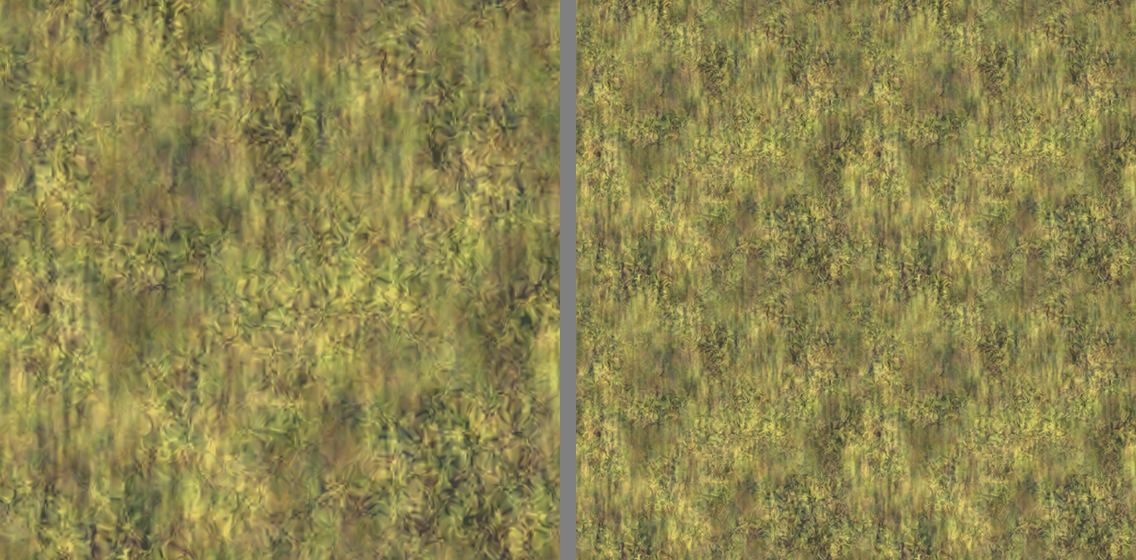
Left, the tile; right, the same tile 2 across and 2 down.
Give the GLSL for this texture, as a three.js fragment shader.

```glsl
// Weathered olive and yellow mottling with soft vertical streaks and patchy grain, tiling.
varying vec2 vUv;

// Colours along the tone axis, at tone 0 and tone 1
const vec3 SHADOW_OLIVE = vec3(0.405, 0.385, 0.260);
const vec3 LIGHT_YELLOW = vec3(0.715, 0.675, 0.365);
const vec3 RUST_SHIFT = vec3(0.060, -0.020, 0.015);
const vec3 BLUE_SHIFT = vec3(0.000, 0.005, 0.050);

// Whole numbers of noise cells across the tile
const vec2 CLOUD_CELLS = vec2(9.0, 8.0);
const vec2 BLOTCH_CELLS = vec2(24.0, 19.0);
const vec2 STREAK_CELLS = vec2(84.0, 15.0);
const vec2 FIBRE_CELLS = vec2(142.0, 38.0);
const vec2 CLUMP_CELLS = vec2(76.0, 64.0);
const vec2 GRAIN_CELLS = vec2(176.0, 148.0);
const vec2 WARP_CELLS = vec2(46.0, 42.0);

// Strength of each layer in tone
const float CLOUD = 0.30;
const float BLOTCH = 0.30;
const float STREAK = 0.27;
const float FIBRE = 0.23;
const float CLUMP = 0.25;
const float GRAIN = 0.36;
const float WARP = 0.009;
const float MEAN_TONE = 0.50;

float hash(vec2 cell, float seed) {
  return fract(sin(dot(cell, vec2(127.1, 311.7)) + seed * 74.7) * 43758.5453);
}

// Smooth value noise from -1 to 1 that wraps after the given cells
float noise(vec2 uv, vec2 cells, float seed) {
  vec2 p = uv * cells;
  vec2 cell = floor(p);
  vec2 f = p - cell;
  f = f * f * (3.0 - 2.0 * f);
  vec2 a = mod(cell, cells);
  vec2 b = mod(cell + 1.0, cells);
  float low = mix(hash(a, seed), hash(vec2(b.x, a.y), seed), f.x);
  float high = mix(hash(vec2(a.x, b.y), seed), hash(b, seed), f.x);
  return 2.0 * mix(low, high, f.y) - 1.0;
}

vec2 warpOffset(vec2 uv, vec2 cells, float seed) {
  return vec2(noise(uv, cells, seed), noise(uv, cells, seed + 1.0));
}

// Mask from 0 to 1 that gathers detail into patches
float patches(vec2 uv, vec2 cells, float seed) {
  float n = noise(uv, cells, seed) + 0.5 * noise(uv, cells * 2.0, seed + 1.0);
  return smoothstep(-0.7, 0.7, n);
}

// Broad light and dark areas with ragged borders
float mottling(vec2 uv) {
  vec2 p = uv + 0.022 * warpOffset(uv, BLOTCH_CELLS, 1.0);
  float tone = CLOUD * noise(p, CLOUD_CELLS, 3.0);
  tone += BLOTCH * noise(p, BLOTCH_CELLS, 4.0);
  return tone;
}

// Upright streaks and finer fibres, stronger in some areas
float streaks(vec2 uv) {
  vec2 p = uv + vec2(0.003, 0.012) * warpOffset(uv, BLOTCH_CELLS, 5.0);
  float tone = STREAK * noise(p, STREAK_CELLS, 7.0);
  tone += FIBRE * noise(p, FIBRE_CELLS, 8.0);
  return tone * mix(0.55, 1.4, patches(uv, vec2(8.0, 5.0), 9.0));
}

// Curled clumps and crisp grain, gathered into rough patches
float roughness(vec2 uv) {
  vec2 p = uv + WARP * warpOffset(uv, WARP_CELLS, 11.0);
  float grain = noise(p, GRAIN_CELLS, 13.0);
  float tone = CLUMP * noise(p, CLUMP_CELLS, 14.0);
  tone += GRAIN * grain * (0.65 + 0.7 * abs(grain));
  return tone * mix(0.4, 1.45, patches(uv, vec2(10.0, 9.0), 15.0));
}

void main() {
  float tone = MEAN_TONE + mottling(vUv) + streaks(vUv) + roughness(vUv);
  vec3 colour = mix(SHADOW_OLIVE, LIGHT_YELLOW, clamp(tone, -0.45, 1.45));

  // Faint rust and blue-grey stains
  float rust = noise(vUv, vec2(34.0, 28.0), 17.0) + 0.7 * noise(vUv, vec2(96.0, 72.0), 18.0);
  float blue = noise(vUv, vec2(26.0, 22.0), 19.0) + noise(vUv, vec2(120.0, 96.0), 20.0);
  colour += 0.6 * (RUST_SHIFT * rust + BLUE_SHIFT * blue);

  gl_FragColor = vec4(clamp(colour, 0.0, 1.0), 1.0);
}
```
